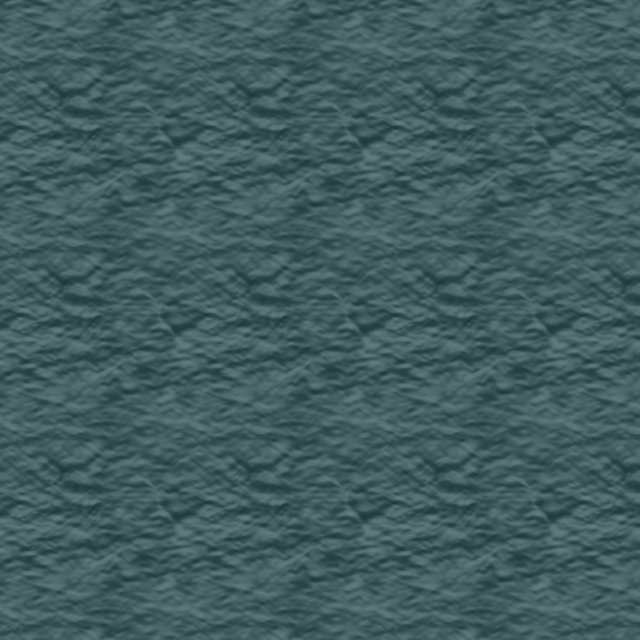
A Shadertoy shader for this texture:

```glsl
const float TAU = 6.2831853;

float hash(vec2 p) {
    return fract(sin(dot(p, vec2(127.1, 311.7))) * 43758.5453);
}

// Value noise that wraps after the given number of cells
float tileNoise(vec2 p, vec2 cells, float seed) {
    p *= cells;
    vec2 i = floor(p), f = fract(p);
    f = f * f * (3.0 - 2.0 * f);
    vec2 a = mod(i, cells) + seed, b = mod(i + 1.0, cells) + seed;
    return mix(mix(hash(a), hash(vec2(b.x, a.y)), f.x),
               mix(hash(vec2(a.x, b.y)), hash(b), f.x), f.y) - 0.5;
}

// Short layered streaks; successive layers tilt in opposite directions
float streaks(vec2 p) {
    float tilt = 0.09 * tileNoise(p, vec2(5.0, 4.0), 3.0);
    float wobble = 0.024 * tileNoise(p, vec2(13.0, 11.0), 17.0);
    float shift = 0.08 * tileNoise(p, vec2(5.0, 17.0), 29.0);
    vec2 up = p + vec2(shift, tilt + wobble);
    vec2 down = p + vec2(-shift, wobble - tilt);
    return 2.0 * tileNoise(up, vec2(6.0, 18.0), 41.0)
         + 2.1 * tileNoise(down, vec2(8.0, 23.0), 53.0)
         + 2.4 * tileNoise(up, vec2(13.0, 36.0), 67.0)
         + 2.3 * tileNoise(down, vec2(18.0, 44.0), 79.0)
         + 1.7 * tileNoise(up, vec2(32.0, 60.0), 97.0);
}

// Soft tapering line from a to b, wrapped at the tile borders
float crease(vec2 p, vec2 a, vec2 b, float width) {
    vec2 halfSpan = 0.5 * (b - a);
    vec2 d = fract(p - 0.5 * (a + b) + 0.5) - 0.5;
    float along = clamp(dot(d, halfSpan) / dot(halfSpan, halfSpan), -1.0, 1.0);
    float r = length(d - halfSpan * along) / width;
    return exp(-r * r) * (1.0 - 0.45 * along * along);
}

void mainImage(out vec4 fragColor, in vec2 fragCoord) {
    // Tile space, y pointing down from the top edge
    vec2 uv = fragCoord / iResolution.xy;
    vec2 p = vec2(uv.x, 1.0 - uv.y) * 3.413;
    vec2 q = fract(p);

    // Streaked relief, calmer in the upper part of the tile
    float tone = streaks(p) - 0.45 * streaks(p + vec2(0.004, 0.022));
    tone *= 1.03 - 0.17 * cos(TAU * (q.y - 0.28));
    tone += 0.6 * tileNoise(p, vec2(4.0, 7.0), 113.0);

    // Fine parallel ripples
    vec2 patchOffset = (q - vec2(0.73, 0.64)) / vec2(0.10, 0.06);
    float ripples = exp(-dot(patchOffset, patchOffset));
    tone = mix(tone, 0.8 * sin(TAU * q.y / 0.03) + 0.3 * tone, 0.8 * ripples);

    // Deep hollows
    vec2 c = p + vec2(0.03 * tileNoise(p, vec2(14.0, 16.0), 131.0),
                      0.04 * tileNoise(p, vec2(13.0, 12.0), 149.0)
                    + 0.02 * tileNoise(p, vec2(29.0, 24.0), 163.0));
    float hollow = crease(c, vec2(0.26, 0.43), vec2(0.34, 0.50), 0.020)
                 + crease(c, vec2(0.33, 0.50), vec2(0.46, 0.47), 0.022)
                 + crease(c, vec2(0.30, 0.61), vec2(0.56, 0.58), 0.018)
                 + crease(c, vec2(0.87, 0.68), vec2(0.94, 0.75), 0.022)
                 + crease(c, vec2(0.92, 0.76), vec2(1.06, 0.72), 0.026)
                 + crease(c, vec2(0.84, 0.61), vec2(0.95, 0.61), 0.014)
                 + crease(c, vec2(0.31, 0.95), vec2(0.67, 0.88), 0.014)
                 + crease(c, vec2(0.67, 0.88), vec2(0.93, 0.84), 0.014);

    // Raised pale folds
    float fold = crease(c, vec2(0.845, 0.70), vec2(0.96, 0.80), 0.012)
               + crease(c, vec2(0.95, 0.80), vec2(1.27, 0.825), 0.012)
               + crease(c, vec2(0.70, 0.54), vec2(0.86, 0.61), 0.012)
               + crease(c, vec2(0.46, 1.00), vec2(0.72, 0.91), 0.011)
               + crease(c, vec2(0.00, 0.75), vec2(0.24, 0.69), 0.011);

    // The marks override part of the streaks beneath them
    tone *= 1.0 - 0.5 * clamp(hollow + fold, 0.0, 1.0);
    tone += 1.7 * fold - 2.0 * hollow + 0.08;

    // Grey teal, kept within its tonal range
    tone = 2.6 * tanh(tone / 2.6);
    vec3 teal = vec3(0.251, 0.361, 0.367) + vec3(0.060, 0.059, 0.059) * tone;
    fragColor = vec4(teal, 1.0);
}
```
